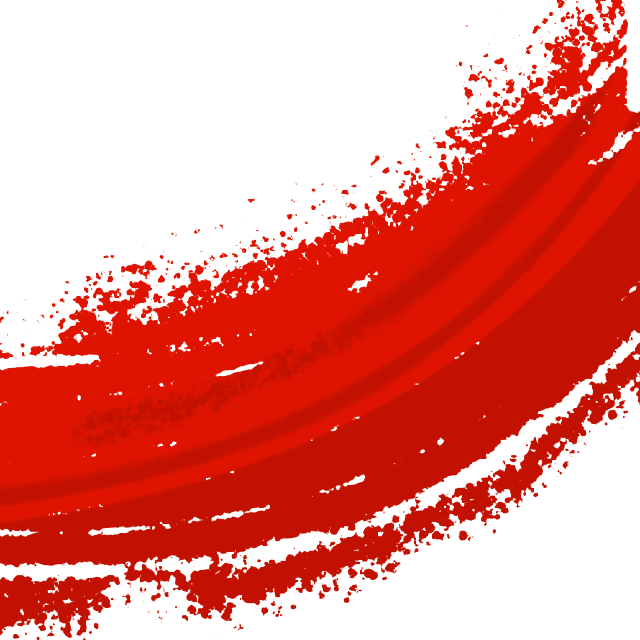
Give the GLSL for this background, as a WebGL 2 fragment shader.

```glsl
#version 300 es
precision highp float;
// A broad dry-brush stroke of red paint sweeping up to the right on white.
// Height above a curved spine drives ragged edges, dry gaps and dark streaks;
// layered noise and round splats decide where the paint covers the paper.

uniform vec2 u_resolution;
out vec4 fragColor;

float hash(vec2 p) {
    vec3 q = fract(vec3(p.xyx) * vec3(0.1031, 0.103, 0.0973));
    q += dot(q, q.yzx + 33.33);
    return fract((q.x + q.y) * q.z);
}

float noise(vec2 p) {
    vec2 i = floor(p), f = fract(p);
    f = f * f * (3.0 - 2.0 * f);
    return mix(mix(hash(i), hash(i + vec2(1, 0)), f.x),
               mix(hash(i + vec2(0, 1)), hash(i + vec2(1, 1)), f.x), f.y);
}

// Round bristle marks: positive inside randomly placed dots
float splats(vec2 p) {
    vec2 cell = floor(p);
    float best = 0.0;
    for (int j = -1; j <= 1; j++)
        for (int i = -1; i <= 1; i++) {
            vec2 c = cell + vec2(i, j);
            vec2 center = c + vec2(hash(c + 7.0), hash(c + 31.0));
            float radius = 0.2 + 0.4 * hash(c + 53.0);
            best = max(best, smoothstep(radius, radius - 0.25, distance(p, center)));
        }
    return best;
}

float band(float d, float width) {
    return exp(-d * d / (width * width));
}

float span(float x, float start, float end) {
    return smoothstep(start - 0.04, start + 0.04, x)
         * (1.0 - smoothstep(end - 0.04, end + 0.04, x));
}

void main() {
    vec2 p = gl_FragCoord.xy / u_resolution;
    float x = p.x;

    // Signed height above the spine of the stroke
    float spine = 0.185 + x * (0.12 + 0.25 * x) + 0.165 * pow(x, 4.0);
    float d = p.y - spine;

    // Paper grain and long bristle streaks
    float grain = 0.4 * noise(p * 48.0) + 0.35 * noise(p * 115.0 + 9.0)
                + 0.25 * noise(p * 250.0 + 4.0) - 0.5;
    float streak = noise(vec2(x * 5.0, d * 85.0 + 20.0)) - 0.5;
    float patches = noise(vec2(x * 11.0, d * 20.0 + 50.0));
    float dots = splats(p * 62.0);

    // Upper edge: solid limit, then a broken fringe
    float left = 1.0 - smoothstep(0.06, 0.15, x);
    float outer = 0.315 + 0.025 * smoothstep(0.68, 0.74, x) - 0.16 * smoothstep(0.96, 1.02, x);
    float solid = 0.245 - 0.03 * smoothstep(0.6, 0.8, x) - 0.15 * smoothstep(0.8, 1.0, x);
    float upper = 0.62 * (outer - d) / (outer - solid);
    upper -= 0.45 * left * smoothstep(0.242, 0.25, d);

    // Lower edge, set back in one stretch and stepped further right
    float rim = 0.172 + 0.145 * x - 0.055 * span(x, 0.15, 0.29)
              - 0.03 * span(x, 0.63, 0.68) + 0.015 * (patches - 0.5);
    float lower = (d + rim) * 16.0 - 0.15;
    float dry = smoothstep(0.055 + 0.14 * x, 0.085 + 0.16 * x, -d);
    lower = min(lower, mix(0.8, 0.38, dry));

    // Dry gaps that follow the sweep
    float gaps = 1.5 * band(d - 0.246 + 0.1 * x, 0.007) * span(x, -0.1, 0.13);
    gaps += 0.6 * band(d - 0.242 + 0.09 * x, 0.013) * span(x, 0.12, 0.4);
    gaps += 0.65 * band(d - 0.182 + 0.06 * x, 0.008) * span(x, -0.1, 0.28);
    gaps += 1.5 * band(d - 0.173 + 0.05 * x, 0.005) * span(x, 0.35, 0.41);
    gaps += 0.75 * band(d - 0.207, 0.014) * span(x, 0.53, 0.61) * (0.5 + patches);
    gaps += 0.45 * band(d - 0.092 + 0.08 * x, 0.006) * span(x, -0.1, 0.3);
    gaps += 0.85 * band(d, 0.006) * span(x, 0.08, 0.96) * patches;
    gaps += 1.15 * band(d + 0.018 + 0.14 * x, 0.007) * patches;
    gaps += 0.95 * band(d + 0.075 + 0.165 * x, 0.012 + 0.006 * x) * (0.5 + 0.7 * patches);
    gaps += 0.7 * band(d - 0.11 + 0.4 * (x - 0.93), 0.012) * span(x, 0.91, 1.1);
    gaps += 0.6 * band(d - 0.25 + 0.3 * (x - 0.88), 0.016) * span(x, 0.84, 0.98);

    // Paint coverage
    float fringe = 1.0 - smoothstep(0.3, 0.7, min(upper, lower));
    float cover = min(min(upper, lower), 0.76) - gaps;
    cover += grain * 1.5 + streak * (0.2 + 0.3 * fringe);
    cover += (dots - 0.3) * 0.4 * fringe;
    cover -= 2.0 * smoothstep(0.978, 0.986, x) * smoothstep(0.82, 0.835, p.y);
    float soft = clamp(fwidth(cover) * 0.6, 0.02, 0.25);
    float ink = smoothstep(-soft, soft, cover);

    // Dark glaze: lower body plus two streaks, mottled on the left
    float mottle = mix(0.45 + 0.5 * dots + grain, 1.0, smoothstep(0.4, 0.75, x));
    float glaze = 1.0 - smoothstep(-0.012, 0.012, d);
    glaze += band(d - 0.038 - 0.065 * pow(x, 5.0), 0.017);
    glaze += band(d - 0.118 - 0.09 * x * x, 0.03) * mottle * span(x, 0.12, 0.94);
    glaze -= 0.45 * band(d - 0.012, 0.009);
    glaze += streak * 0.3 + grain * 0.25;
    vec3 bright = vec3(0.87, 0.08, 0.0);
    vec3 dark = vec3(0.76, 0.067, 0.005);
    vec3 paint = mix(bright, dark, smoothstep(0.1, 0.85, glaze));

    fragColor = vec4(mix(vec3(1.0), paint, ink), 1.0);
}
```
